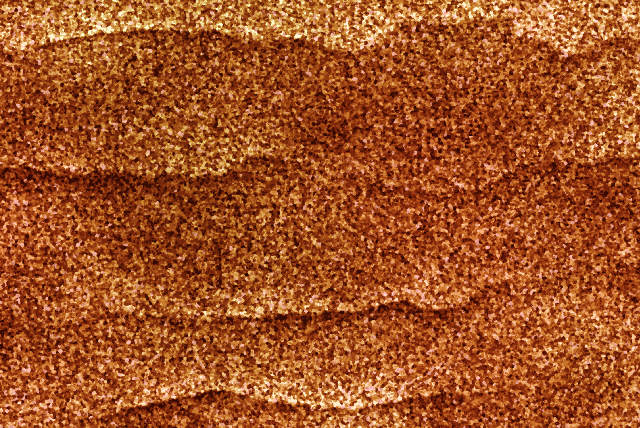
This texture is drawn by a WebGL 2 fragment shader. Its source:

```glsl
#version 300 es
precision highp float;
// Copper and gold glitter powder lying in soft, ragged folds.

uniform vec2 u_resolution;
out vec4 fragColor;

// Lengths are in canvas heights; densities are cells per height.
const float COARSE_DENSITY = 130.0;
const float FINE_DENSITY = 205.0;
const float GRAIN_SHARPNESS = 13.0;
const float GRAIN_CONTRAST = 1.0;
const float BASE_LIGHT = 0.435;
const float PATCH_CONTRAST = 0.50;
const float FOLD_COUNT = 3.3;
const float FOLD_WARP = 0.42;
const float LIP_LIGHT = 0.26;
const float CREASE_SHADE = 0.27;
const float GLINT_SHARE = 0.09;

const vec3 SHADOW = vec3(0.20, 0.035, 0.01);
const vec3 RUST = vec3(0.48, 0.15, 0.04);
const vec3 COPPER = vec3(0.64, 0.29, 0.08);
const vec3 GOLD = vec3(0.79, 0.49, 0.17);
const vec3 PALE = vec3(0.91, 0.71, 0.43);
const vec3 SPARK = vec3(1.0, 0.95, 0.82);
const vec3 PINK = vec3(0.88, 0.62, 0.64);

float hash(vec2 p) {
    return fract(sin(dot(p, vec2(127.1, 311.7))) * 43758.5453);
}

float noise(vec2 p) {
    vec2 i = floor(p), f = fract(p);
    f = f * f * (3.0 - 2.0 * f);
    return mix(mix(hash(i), hash(i + vec2(1, 0)), f.x),
               mix(hash(i + vec2(0, 1)), hash(i + 1.0), f.x), f.y);
}

float fbm(vec2 p) {
    float sum = 0.0, amp = 0.5;
    for (int i = 0; i < 5; i++) {
        sum += amp * noise(p);
        p = mat2(1.6, 1.2, -1.2, 1.6) * p + 17.3;
        amp *= 0.5;
    }
    return sum / 0.97;
}

// Soft-edged Voronoi flakes: x is the flake's brightness, y its glint.
vec2 flakes(vec2 p) {
    vec2 cell = floor(p), sum = vec2(0.0);
    float total = 0.0;
    for (int y = -1; y <= 1; y++) {
        for (int x = -1; x <= 1; x++) {
            vec2 id = cell + vec2(x, y);
            vec2 center = id + vec2(hash(id), hash(id + 41.7));
            vec2 d = p - center;
            float weight = exp(-GRAIN_SHARPNESS * dot(d, d));
            float glint = step(1.0 - GLINT_SHARE, hash(id + 93.1));
            sum += weight * vec2(hash(id + 67.3), glint);
            total += weight;
        }
    }
    return sum / max(total, 1e-6);
}

// Light of the folds: a bright lower lip above a dark crease.
float foldLight(vec2 p) {
    float warp = fbm(p * vec2(1.7, 2.0) + 5.2) - 0.5;
    float ragged = noise(p * 45.0) - 0.5;
    float s = FOLD_COUNT * (p.y + FOLD_WARP * warp + 0.012 * ragged) - 0.15 * p.x;
    float phase = fract(s);
    float border = floor(s + 0.5);
    float strength = smoothstep(0.3, 0.75, noise(vec2(p.x * 2.3, border * 7.0 + 3.5)));
    float lip = smoothstep(0.0, 0.05, phase) * exp(-4.5 * phase);
    float crease = max(exp(-11.0 * (1.0 - phase)), 1.0 - smoothstep(0.0, 0.05, phase));
    return strength * (LIP_LIGHT * lip - CREASE_SHADE * crease);
}

vec3 metal(float t) {
    vec3 c = mix(SHADOW, RUST, smoothstep(0.0, 0.26, t));
    c = mix(c, COPPER, smoothstep(0.26, 0.44, t));
    c = mix(c, GOLD, smoothstep(0.44, 0.62, t));
    c = mix(c, PALE, smoothstep(0.62, 0.80, t));
    return mix(c, SPARK, smoothstep(0.80, 1.0, t));
}

void main() {
    vec2 p = gl_FragCoord.xy / u_resolution.y;

    // Broad patches, slightly longer across than up, and the folds
    float patches = fbm(p * vec2(2.6, 4.2) + 11.0) - 0.5;
    float light = BASE_LIGHT + PATCH_CONTRAST * patches + foldLight(p);

    // Two sizes of flake, the coarse ones turned off the grid
    vec2 coarse = flakes(mat2(0.8, 0.6, -0.6, 0.8) * p * COARSE_DENSITY);
    vec2 fine = flakes(p * FINE_DENSITY + 31.0);
    float grain = mix(coarse.x, fine.x, 0.42) - 0.5;
    float tone = light + GRAIN_CONTRAST * grain * (0.7 + 0.7 * light);

    // Regional drift between red copper and yellow gold
    float drift = fbm(p * 2.1 + 27.0) - 0.5;
    vec3 color = metal(tone) * (1.0 + drift * vec3(-0.08, 0.28, 0.1));

    // Pinkish glints on the lit flakes
    float glint = max(coarse.y, 0.7 * fine.y) * smoothstep(0.36, 0.62, tone);
    color = mix(color, PINK + 0.35 * max(tone - 0.5, 0.0), 0.75 * glint);

    fragColor = vec4(clamp(color, 0.0, 1.0), 1.0);
}
```
